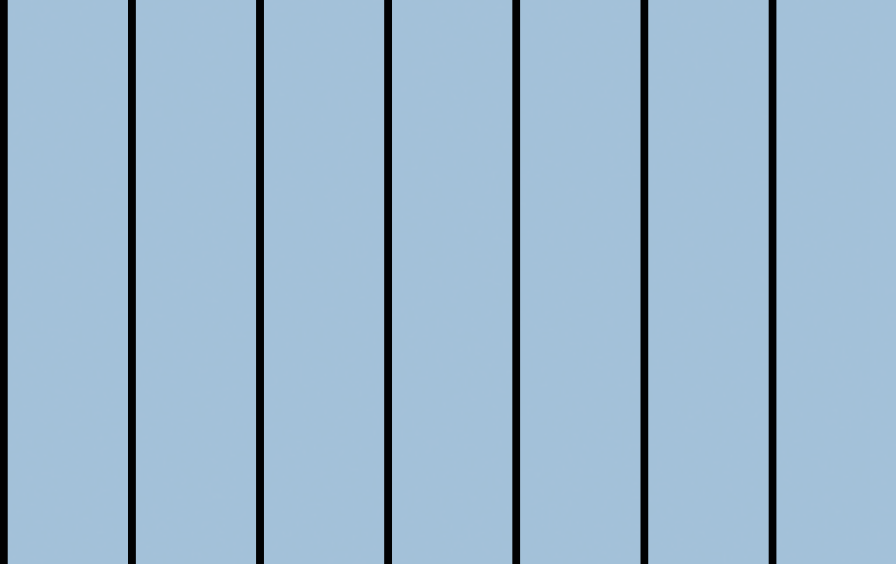
Reproduce this pattern procedurally as a WebGL 2 fragment shader.

```glsl
#version 300 es
precision highp float;
// Pale blue wall panels divided by seven evenly spaced black vertical lines.

uniform vec2 u_resolution;
out vec4 fragColor;

// Lengths are fractions of the canvas width.
const float PERIOD = 0.1430;
const float FIRST_LINE = 0.0042;
const float LINE_WIDTH = 0.0087;
const float EDGE_SOFTNESS = 0.0012;
const float GRAIN = 0.004;
const float GRAIN_CELLS = 256.0;

const vec3 PANEL_BLUE = vec3(0.640, 0.757, 0.850);
const vec3 LINE_BLACK = vec3(0.004, 0.005, 0.008);

float hash(vec2 p) {
    vec3 q = fract(vec3(p.xyx) * 0.1031);
    q += dot(q, q.yzx + 33.33);
    return fract((q.x + q.y) * q.z);
}

float valueNoise(vec2 p) {
    vec2 cell = floor(p);
    vec2 f = fract(p);
    f = f * f * (3.0 - 2.0 * f);
    float low = mix(hash(cell), hash(cell + vec2(1.0, 0.0)), f.x);
    float high = mix(hash(cell + vec2(0.0, 1.0)), hash(cell + vec2(1.0)), f.x);
    return mix(low, high, f.y);
}

// Distance from x to the centre of the nearest line.
float lineDistance(float x) {
    return abs(fract((x - FIRST_LINE) / PERIOD + 0.5) - 0.5) * PERIOD;
}

void main() {
    vec2 uv = gl_FragCoord.xy / u_resolution.x;

    // Panel with a barely visible grain
    vec3 panel = PANEL_BLUE + GRAIN * (valueNoise(uv * GRAIN_CELLS) - 0.5);

    // Dividing lines with smoothed edges
    float blur = max(EDGE_SOFTNESS, 1.0 / u_resolution.x);
    float edge = lineDistance(uv.x) - 0.5 * LINE_WIDTH;
    float line = 1.0 - smoothstep(-0.5 * blur, 0.5 * blur, edge);

    fragColor = vec4(mix(panel, LINE_BLACK, line), 1.0);
}
```
